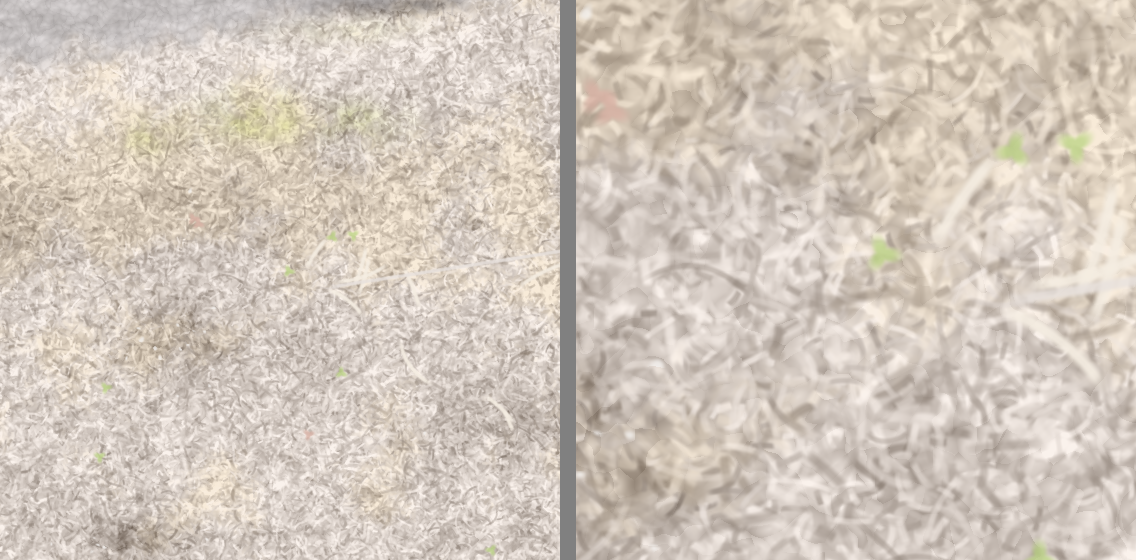
Left: the whole. Right: its middle third, enlarged.
This texture is drawn by a WebGL 1 fragment shader. Its source:

```glsl
precision highp float;
uniform vec2 u_resolution;

float hash(vec2 p) {
  return fract(sin(dot(p, vec2(127.1, 311.7))) * 43758.5);
}

vec2 hash2(vec2 p) {
  return vec2(hash(p), hash(p + 57.3));
}

mat2 rotation(float angle) {
  float c = cos(angle), s = sin(angle);
  return mat2(c, -s, s, c);
}

float blob(vec2 p, vec2 center, vec2 radius) {
  vec2 d = (p - center) / radius;
  return exp(-dot(d, d));
}

// Layered sines, roughly -1 to 1
float waves(vec2 p) {
  float sum = 0.0, gain = 0.5;
  for (int i = 0; i < 4; i++) {
    p = rotation(1.1) * p * 1.7 + 2.3;
    sum += gain * sin(p.x + 1.3 * sin(p.y * 0.8)) * sin(p.y + sin(p.x * 0.7));
    gain *= 0.65;
  }
  return sum;
}

// Cellular noise: distance to the nearest point, and its id
vec2 cells(vec2 p) {
  vec2 nearest = vec2(2.0, 0.0);
  for (int j = -1; j <= 1; j++)
    for (int i = -1; i <= 1; i++) {
      vec2 id = floor(p) + vec2(i, j);
      float d = length(id + hash2(id) - p);
      if (d < nearest.x) nearest = vec2(d, hash(id + 9.1));
    }
  return nearest;
}

// Soft curved stroke along x
float stroke(vec2 q, float reach, float width, float bend) {
  q.y += bend * (q.x * q.x - 0.3 * reach * reach);
  return smoothstep(width, width * 0.15, abs(q.y)) * smoothstep(reach, reach * 0.6, abs(q.x));
}

// Lays one layer of straw over x = tone, y = warmth
vec2 layStraw(vec2 state, vec2 p, float scale, float seed, float opacity) {
  p = rotation(seed * 0.7) * p * scale + seed * 7.3;
  for (int j = -1; j <= 1; j++)
    for (int i = -1; i <= 1; i++) {
      vec2 id = floor(p) + vec2(i, j);
      vec2 shape = hash2(id + 3.7), look = hash2(id + 21.9);
      vec2 q = rotation(shape.x * 6.283) * (p - id - hash2(id));
      float width = scale * mix(0.0026, 0.0052, look.y);
      float cover = stroke(q, mix(0.3, 0.85, shape.y * shape.y), width, look.x * 1.4 - 0.7);
      vec2 straw = vec2(mix(0.12, 1.14, pow(hash(id + 5.3), 0.6)), look.y);
      state = mix(state, straw, cover * opacity);
    }
  return state;
}

void main() {
  vec2 p = gl_FragCoord.xy / u_resolution;
  float drift = waves(p * 7.0);
  float ripple = waves(p * 22.0 + 4.0);

  // Regions: bare soil, hazy tall grass, dark hollows, green growth
  float soil = smoothstep(-0.035, 0.035, p.y - 0.885 - 0.15 * p.x + 0.03 * ripple);
  float haze = blob(p, vec2(0.14, 0.81), vec2(0.26, 0.08)) + 0.8 * blob(p, vec2(0.65, 0.9), vec2(0.38, 0.06));
  float hollow = blob(p, vec2(0.32, 0.39), vec2(0.1, 0.07)) + blob(p, vec2(0.25, 0.03), vec2(0.1, 0.05))
    + 0.8 * blob(p, vec2(0.99, 0.25), vec2(0.18, 0.07)) + 0.7 * blob(p, vec2(0.0, 0.57), vec2(0.09, 0.08))
    + 0.5 * blob(p, vec2(0.5, 0.57), vec2(0.07, 0.03)) + 0.4 * blob(p, vec2(0.27, 0.64), vec2(0.2, 0.04));
  float green = blob(p, vec2(0.27, 0.755), vec2(0.05, 0.035)) + blob(p, vec2(0.46, 0.79), vec2(0.09, 0.045))
    + 0.7 * blob(p, vec2(0.65, 0.78), vec2(0.08, 0.035)) + 0.4 * blob(p, vec2(0.6, 0.95), vec2(0.12, 0.025));

  // Clods under layered straw, fine to long
  vec2 clod = cells(p * 75.0 + ripple);
  vec2 state = vec2(0.76 - 0.4 * clod.x + 0.25 * clod.y, 0.5);
  for (int i = 0; i < 10; i++) {
    float k = float(i) / 9.0;
    float opacity = mix(0.68, 0.42, k) * (1.0 - 0.4 * haze * (1.0 - k)) * (1.0 - 0.75 * soil);
    state = layStraw(state, p, mix(54.0, 20.0, k * k), float(i) + 1.0, opacity);
  }

  // Contrast, broad shading and clumps
  vec2 clump = cells(p * 36.0 + 0.9 * ripple + 11.0);
  float tone = 0.735 + 1.22 * (state.x - 0.69) + 0.12 * drift + 0.06 * ripple + 0.17 * haze - 0.12 * green;
  tone += 0.3 * (clump.y - 0.5) * smoothstep(0.7, 0.15, clump.x);
  tone -= hollow * (0.13 + 0.42 * smoothstep(0.0, 0.6, ripple + 0.6 * (clod.y - 0.3)));
  vec3 color = mix(vec3(0.53, 0.48, 0.44), vec3(0.93, 0.895, 0.87), clamp(tone, -0.3, 1.13));

  // Warm and green tints
  float warmth = 0.45 * state.y + 0.6 * drift + 0.6 * blob(p, vec2(0.3, 0.66), vec2(0.7, 0.15)) + 0.4 * hollow;
  color *= mix(vec3(1.0), vec3(0.99, 0.97, 0.915), smoothstep(0.25, 0.85, warmth));
  color *= mix(vec3(1.0), vec3(0.93, 0.96, 0.8), clamp(green * (0.55 + 0.8 * ripple + 0.4 * clump.y), 0.0, 1.0));

  // Grey soil with a dark streak along the top
  float streak = waves(p * vec2(14.0, 40.0) + 1.7);
  vec3 bare = mix(vec3(0.67, 0.655, 0.655), vec3(0.84, 0.825, 0.83), 0.5 + 0.5 * streak + 0.2 * ripple);
  bare += 0.22 * (state.x - 0.69);
  color = mix(color, bare, soil * 0.88);
  color -= 0.3 * blob(p, vec2(0.71, 0.99), vec2(0.14, 0.018)) * (0.7 + 0.6 * streak);

  // Pale pebbles, denser in the hollows
  vec2 pebble = cells(p * 65.0 + 0.6 * ripple + 31.0);
  float pebbles = step(0.993 - 0.07 * hollow, pebble.y) * smoothstep(0.4, 0.1, pebble.x + 0.15 * clod.y);
  color = mix(color, vec3(0.95, 0.94, 0.93), 0.8 * pebbles);

  // Bleached twigs and tiny leaves or petals
  for (int i = 0; i < 10; i++) {
    vec2 id = vec2(float(i), 4.0);
    vec2 q = p - vec2(0.73, 0.38) - (hash2(id) - 0.5) * vec2(0.5, 0.42);
    float reach = mix(0.018, 0.055, hash(id + 2.0));
    float twig = stroke(rotation(hash(id + 6.0) * 3.14) * q, reach, 0.0058, hash(id + 8.0) * 12.0 - 6.0);
    color = mix(color, vec3(0.96, 0.93, 0.885), 0.9 * twig);

    q = p - hash2(id + 13.0) * vec2(0.95, 0.75);
    float edge = 0.011 + 0.004 * sin(3.0 * atan(q.y, q.x) + float(i));
    float leaf = smoothstep(edge, edge * 0.3, length(q));
    vec3 leafColor = mix(vec3(0.73, 0.83, 0.51), vec3(0.85, 0.69, 0.64), step(6.5, float(i)));
    color = mix(color, leafColor, 0.75 * leaf);
  }

  // One long taut fibre
  vec2 along = p - vec2(0.58, 0.486);
  float fibre = smoothstep(0.005, 0.001, abs(along.y - 0.155 * along.x)) * smoothstep(0.0, 0.03, along.x);
  color = mix(color, vec3(0.91, 0.885, 0.87), 0.8 * fibre);

  gl_FragColor = vec4(color, 1.0);
}
```
